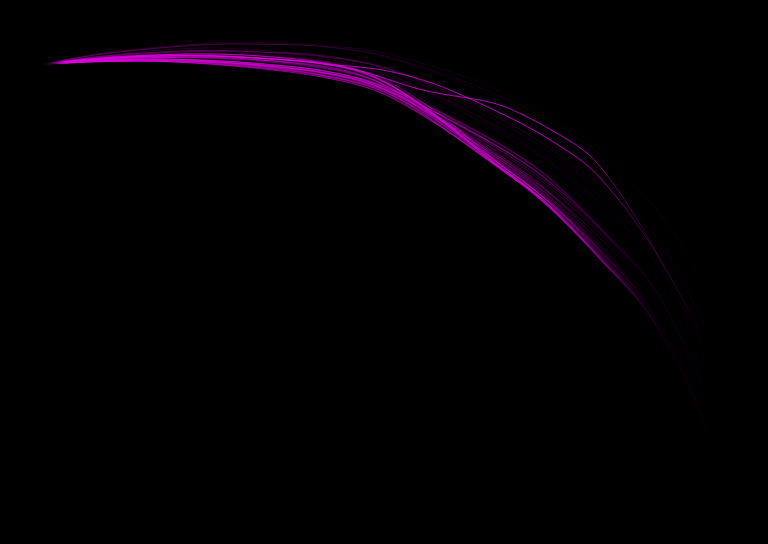
Reproduce this background procedurally as a Shadertoy shader.

```glsl
// Fine magenta strands fanning out along a falling arc on black.

const vec3  INK = vec3(0.86, 0.0, 0.86);
const float START_X = 0.0547;      // arc ends, as shares of the width
const float END_X = 0.9297;
const float HALF_WIDTH = 0.0008;   // strand half width, share of the height
const int   CORE_COUNT = 38;       // bright strands near the lower rim
const int   VEIL_COUNT = 15;       // faint strands across the whole fan
const int   SEGMENTS = 12;

// Rims of the fan: depth below the top in thousandths of the height,
// at even steps along x, with one spare knot at each end.
const float LOWER_RIM[15] = float[15](122., 118., 114., 114., 119., 128., 142.,
    169., 226., 298., 377., 482., 607., 842., 1250.);
const float UPPER_RIM[15] = float[15](138., 118., 99., 86., 77., 76., 79.,
    94., 125., 160., 204., 265., 366., 533., 750.);

float hash(float p) {
    p = fract(p * 0.1031);
    p *= p + 33.33;
    p *= p + p;
    return fract(p);
}

float smoothNoise(float x, float seed) {
    float cell = floor(x), f = fract(x);
    return mix(hash(cell + seed), hash(cell + seed + 1.0), f * f * (3.0 - 2.0 * f));
}

vec2 knot(int i) {
    return vec2(LOWER_RIM[i], UPPER_RIM[i]) * 0.001;
}

// Catmull-Rom curve through the knots: x = lower rim, y = upper rim
vec2 rims(float t) {
    float s = clamp(t, 0.0, 1.0) * float(SEGMENTS);
    int i = min(int(s), SEGMENTS - 1);
    float f = s - float(i);
    vec2 a = knot(i), b = knot(i + 1), c = knot(i + 2), d = knot(i + 3);
    return b + 0.5 * f * (c - a + f * (2.0 * a - 5.0 * b + 4.0 * c - d
             + f * (3.0 * (b - c) + d - a)));
}

// Place in the fan (0 lower rim, 1 upper rim) of a core strand
float corePlace(float t, float id) {
    float left = 0.46 * hash(id + 11.3);
    float right = 0.30 * pow(hash(id + 57.9), 2.2);
    float wander = 0.07 * (smoothNoise(t * 7.0, id * 19.0) - 0.5);
    return abs(mix(left, right, smoothstep(0.42, 0.7, t)) + wander);
}

float veilPlace(float t, float id) {
    return mix(0.25, 1.0, hash(id + 203.7))
         + 0.12 * (smoothNoise(t * 5.0, id * 23.0) - 0.5);
}

// Two long bright strands that cross and meet again
float leadPlace(float t, float id) {
    float rise = mix(smoothstep(0.4, 0.6, t), smoothstep(0.5, 0.7, t), id);
    float outer = mix(0.39, mix(0.72, 0.83, id), rise);
    return mix(outer, 0.55, smoothstep(0.8, 0.94, t));
}

// Coverage of the pixel by the strand at a place in the fan
float strand(float depth, float place, vec2 rim, vec2 slope, float pixel) {
    float m = mix(slope.x, slope.y, place);
    float d = abs(depth - mix(rim.x, rim.y, place)) * inversesqrt(1.0 + m * m);
    return clamp((HALF_WIDTH - d) / pixel + 0.5, 0.0, 1.0);
}

void mainImage(out vec4 fragColor, in vec2 fragCoord) {
    vec2 uv = fragCoord / iResolution.xy;
    float pixel = 1.0 / iResolution.y;
    float depth = 1.0 - uv.y;
    float t = (uv.x - START_X) / (END_X - START_X);

    vec2 rim = rims(t);
    float aspect = iResolution.x / iResolution.y;
    float stepT = 0.002;
    vec2 slope = (rims(t + stepT) - rims(t - stepT))
               / (2.0 * stepT * (END_X - START_X) * aspect);
    float clear = 1.0;             // share of black still showing

    // Core strands, fading towards the tail
    for (int i = 0; i < CORE_COUNT; i++) {
        float id = float(i);
        float glow = mix(0.12, 0.55, hash(id + 91.1));
        float tail = 1.0 - smoothstep(0.66, 0.9 + 0.07 * hash(id + 5.5), t);
        float alpha = glow * max(tail, 0.025 * (1.0 - t * t) + 0.012);
        clear *= 1.0 - alpha * strand(depth, corePlace(t, id), rim, slope, pixel);
    }

    // Faint veil
    for (int i = 0; i < VEIL_COUNT; i++) {
        float id = float(i);
        float alpha = mix(0.4, 1.0, hash(id + 71.3)) * mix(0.36, 0.04, min(t * 1.15, 1.0));
        clear *= 1.0 - alpha * strand(depth, veilPlace(t, id), rim, slope, pixel);
    }

    // Lead strands
    for (int i = 0; i < 2; i++) {
        float alpha = 0.85 * (1.0 - smoothstep(0.74, 1.0, t));
        clear *= 1.0 - alpha * strand(depth, leadPlace(t, float(i)), rim, slope, pixel);
    }

    float ends = smoothstep(0.0, 0.04, t) * (1.0 - smoothstep(0.97, 1.0, t));
    fragColor = vec4(INK * (1.0 - clear) * ends, 1.0);
}
```
